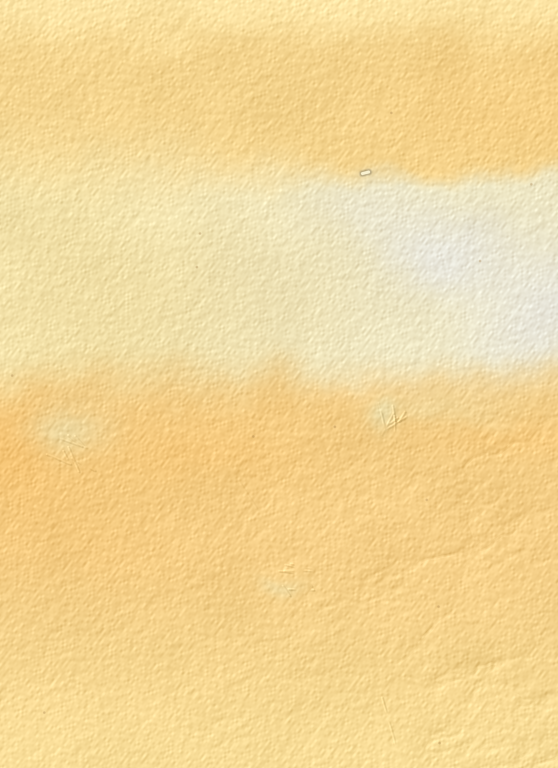
This texture is drawn by a Shadertoy shader. Its source:

```glsl
// Aged, water-stained paper: a pale washed band between warm ochre fields.
// Soft noise-warped masks lay down the stains; a height field of fibres and
// creases, lit from the upper left, adds the relief, scuffs and flecks.

float hash(vec2 p) {
    vec3 q = fract(vec3(p.xyx) * 0.1031);
    q += dot(q, q.yzx + 33.33);
    return fract((q.x + q.y) * q.z);
}

float noise(vec2 p) {
    vec2 i = floor(p), f = fract(p);
    f = f * f * (3.0 - 2.0 * f);
    return mix(mix(hash(i), hash(i + vec2(1, 0)), f.x),
               mix(hash(i + vec2(0, 1)), hash(i + vec2(1, 1)), f.x), f.y);
}

float fbm(vec2 p) {
    float sum = 0.0, amp = 0.5;
    for (int i = 0; i < 5; i++) {
        sum += amp * noise(p);
        p = mat2(1.6, 1.2, -1.2, 1.6) * p + 7.3;
        amp *= 0.5;
    }
    return sum;
}

// Soft elliptical stain, 1 at its centre
float blot(vec2 p, vec2 centre, vec2 radius) {
    vec2 d = (p - centre) / radius;
    return exp(-dot(d, d));
}

float segment(vec2 p, vec2 a, vec2 b) {
    vec2 d = b - a;
    return length(p - a - d * clamp(dot(p - a, d) / dot(d, d), 0.0, 1.0));
}

// Felted grain: irregular fibres at three scales
float grain(vec2 p) {
    p = mat2(0.8, 0.6, -0.6, 0.8) * p;
    return noise(p * vec2(330.0, 240.0)) + 0.8 * noise(p.yx * vec2(190.0, 160.0) + 9.0)
         + 0.6 * noise(p * 95.0 + 40.0);
}

// Broken folds gathering towards the lower right, over a gentle swell
float folds(vec2 p) {
    vec2 q = mat2(0.88, -0.47, 0.47, 0.88) * p;
    float ridge = abs(fbm(q * vec2(7.0, 13.0) + 3.0) - 0.48);
    float area = smoothstep(0.1, 0.7, p.x) * (1.0 - smoothstep(0.3, 0.55, p.y));
    return fbm(p * 11.0 + 21.0) * 0.5 - exp(-ridge * 18.0) * 0.45 * area * noise(p * 14.0);
}

// Light and dark sides of one raised scratch
float scratch(vec2 p, vec2 a, vec2 b) {
    float lit = 1.0 - smoothstep(0.0, 0.0022, segment(p, a, b));
    float shade = 1.0 - smoothstep(0.0, 0.0026, segment(p - vec2(0.0017, -0.0015), a, b));
    return (lit * 0.08 - shade * 0.09) * smoothstep(0.2, 0.65, noise(p * 90.0));
}

// Cluster of strokes torn in the surface around a centre
float scuff(vec2 p, vec2 centre, float angle, float seed) {
    float sum = 0.0;
    for (float i = 0.0; i < 7.0; i++) {
        float a = angle + (hash(vec2(i, seed)) - 0.5) * 1.5;
        vec2 dir = vec2(cos(a), sin(a)) * (0.005 + 0.013 * hash(vec2(seed, i + 4.0)));
        vec2 mid = centre + (vec2(hash(vec2(i + 9.0, seed)), hash(vec2(i + 17.0, seed))) - 0.5) * 0.036;
        sum += scratch(p, mid - dir, mid + dir);
    }
    return clamp(sum, -0.13, 0.12);
}

void mainImage(out vec4 fragColor, in vec2 fragCoord) {
    vec2 uv = fragCoord / iResolution.xy;
    vec2 p = uv * vec2(0.7266, 1.0);
    float broad = fbm(p * 5.0 + 2.0) - 0.48;
    float patchy = fbm(p * 14.0 + 11.0) - 0.48;
    vec2 w = uv + vec2(broad * 0.14, patchy * 0.055 + broad * 0.03);

    // Ochre ground, lighter along the top and bottom edges
    vec3 col = mix(vec3(0.97, 0.865, 0.595), vec3(0.955, 0.805, 0.525), smoothstep(-0.03, 0.32, w.y));
    col = mix(col, vec3(0.955, 0.83, 0.555), smoothstep(0.55, 0.7, w.y));
    col = mix(col, vec3(0.985, 0.89, 0.64), smoothstep(0.92, 1.0, w.y));
    col = mix(col, vec3(0.96, 0.79, 0.485), 0.5 * blot(w, vec2(0.95, 0.86), vec2(0.3, 0.09)));

    // Deeper orange tide marks below the band
    float tide = blot(w, vec2(0.0, 0.42), vec2(0.15, 0.07)) + 0.6 * blot(w, vec2(0.36, 0.42), vec2(0.2, 0.05))
               + 0.6 * blot(w, vec2(0.64, 0.49), vec2(0.12, 0.025)) + 0.5 * blot(w, vec2(0.97, 0.44), vec2(0.16, 0.03))
               + 0.4 * blot(w, vec2(0.1, 0.31), vec2(0.3, 0.08));
    col = mix(col, vec3(0.965, 0.765, 0.445), min(tide, 1.0) * 0.8);

    // Washed band: soft on the left, crisper and whiter on the right
    float top = mix(0.80, 0.775, smoothstep(0.2, 0.7, uv.x));
    float soft = mix(0.075, 0.02, smoothstep(0.1, 0.75, uv.x));
    float band = (1.0 - smoothstep(top - soft, top + soft, w.y))
               * smoothstep(0.455, 0.55, w.y - 0.012 * smoothstep(0.5, 1.0, uv.x));
    vec3 wash = mix(vec3(0.95, 0.885, 0.665), vec3(0.93, 0.905, 0.775), smoothstep(0.1, 0.8, w.x));
    float bleach = blot(w, vec2(0.80, 0.67), vec2(0.1, 0.05)) + blot(w, vec2(0.98, 0.60), vec2(0.11, 0.08))
                 + 0.4 * blot(w, vec2(0.67, 0.73), vec2(0.12, 0.04));
    wash = mix(wash, vec3(0.9, 0.9, 0.88), min(bleach, 1.0) * 0.85);
    col = mix(col, wash, band * 0.95);

    // Pale rubbed spots under the scuffs
    float rubbed = 0.7 * blot(w, vec2(0.14, 0.435), vec2(0.07, 0.03)) + 0.7 * blot(w, vec2(0.70, 0.457), vec2(0.028, 0.025))
                 + 0.5 * blot(w, vec2(0.53, 0.25), vec2(0.04, 0.014)) + 0.4 * blot(w, vec2(0.8, 0.47), vec2(0.14, 0.02));
    col = mix(col, vec3(0.925, 0.875, 0.68), min(rubbed, 0.8));

    // Relief lit from the upper left, with mottled tone
    vec2 e = vec2(-0.001, 0.001);
    float relief = (grain(p - e) - grain(p + e)) * 0.07 + (folds(p - e * 1.5) - folds(p + e * 1.5)) * 0.38;
    col += vec3(0.85, 1.0, 1.15) * (clamp(relief, -0.11, 0.09) + patchy * 0.05 + broad * 0.02);

    // Scuffs, long scratches and the torn chip
    col += scuff(p, vec2(0.092, 0.413), -0.75, 3.0) + scuff(p, vec2(0.510, 0.455), 1.1, 8.0)
         + scuff(p, vec2(0.388, 0.248), -0.5, 14.0) + scratch(p, vec2(0.497, 0.092), vec2(0.523, 0.002))
         + 0.4 * scratch(p, vec2(0.312, 0.372), vec2(0.334, 0.338));
    float chip = segment(p, vec2(0.472, 0.774), vec2(0.480, 0.776));
    col *= 1.0 - 0.25 * (1.0 - smoothstep(0.002, 0.006, chip));
    col = mix(col, vec3(0.98, 0.95, 0.82), 1.0 - smoothstep(0.001, 0.003, chip));

    // Sparse faint flecks
    vec2 cell = floor(p * 22.0);
    vec2 spot = 0.2 + 0.6 * vec2(hash(cell + 5.0), hash(cell + 31.0));
    float fleck = (1.0 - smoothstep(0.01, 0.06, length(fract(p * 22.0) - spot))) * step(0.96, hash(cell + 70.0));
    fragColor = vec4(clamp(mix(col, vec3(0.62, 0.47, 0.27), fleck * 0.35), 0.0, 1.0), 1.0);
}
```
